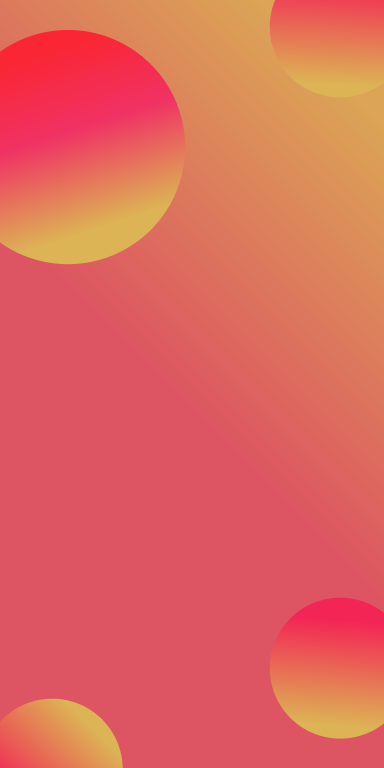
Write a WebGL 2 fragment shader that draws this background.

```glsl
#version 300 es
precision highp float;
// A diagonal rose-to-gold backdrop with four gradient discs cut by the canvas edges.
// The backdrop is a 45 degree ramp; each disc is a smooth-edged circle
// shaded along its own axis. The canvas is 1 unit wide and 2 units tall.

uniform vec2 u_resolution;
out vec4 fragColor;

const vec3 ROSE = vec3(0.867, 0.329, 0.384);
const vec3 CRIMSON = vec3(0.953, 0.145, 0.333);
const vec3 GOLD = vec3(0.863, 0.706, 0.333);

// Linear ramp from 0 at a to 1 at b
float ramp(float a, float b, float x) {
    return clamp((x - a) / (b - a), 0.0, 1.0);
}

// Coverage of a circle with an edge about one pixel wide
float discMask(vec2 offset, float radius) {
    float pixel = 2.0 / u_resolution.y;
    return clamp(0.5 + (radius - length(offset)) / pixel, 0.0, 1.0);
}

void main() {
    vec2 p = gl_FragCoord.xy * 2.0 / u_resolution.y;

    // Backdrop: flat rose below the diagonal, warming to the upper right
    float diagonal = p.x + p.y - 2.0;
    vec3 color = mix(ROSE, vec3(0.86, 0.645, 0.337), ramp(-0.59, 0.68, diagonal));

    // Small discs: centre in xy, angle of the axis towards gold in z
    vec3 discs[3] = vec3[3](
        vec3(0.886, 1.930, -1.62),
        vec3(0.886, 0.260, -1.65),
        vec3(0.136, -0.003, 0.80));
    for (int i = 0; i < 3; i++) {
        vec2 offset = p - discs[i].xy;
        float along = dot(offset, vec2(cos(discs[i].z), sin(discs[i].z))) / 0.1835;
        vec3 shade = mix(CRIMSON, GOLD, ramp(-0.68, 0.82, along));
        color = mix(color, shade, discMask(offset, 0.1835));
    }

    // Large disc: red through pink to gold along a tilted axis
    vec2 offset = p - vec2(0.177, 1.617);
    float along = dot(offset, vec2(0.31, -0.951)) / 0.305;
    vec3 shade = mix(vec3(0.98, 0.15, 0.20), vec3(0.941, 0.196, 0.392), ramp(-0.85, -0.12, along));
    shade = mix(shade, GOLD, ramp(-0.12, 0.74, along));
    color = mix(color, shade, discMask(offset, 0.305));

    fragColor = vec4(color, 1.0);
}
```
